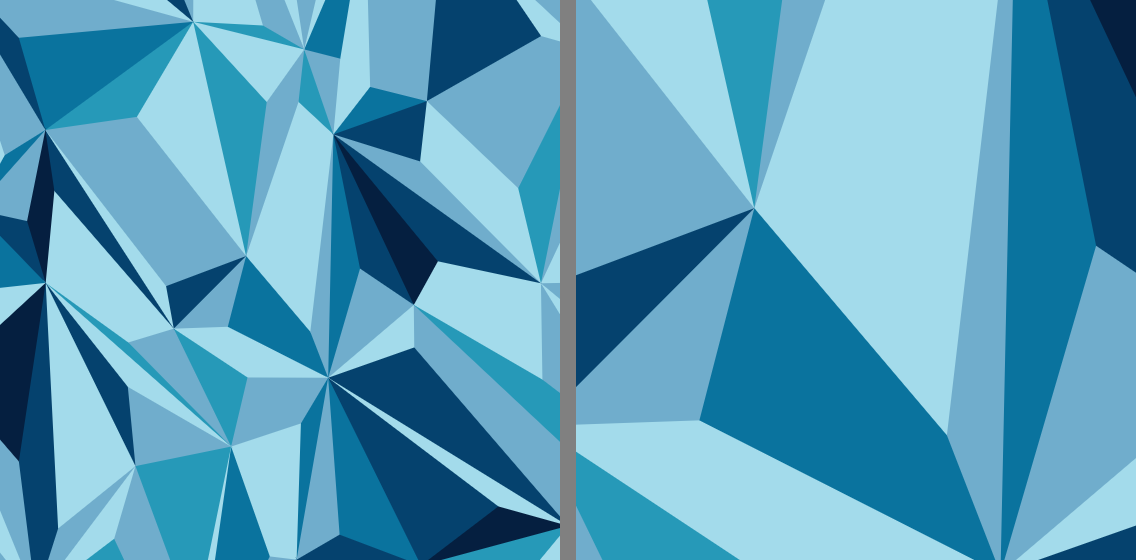
Left, the full canvas; right, a detail of the centre.
Reproduce this background procedurally as a WebGL 2 fragment shader.

```glsl
#version 300 es
precision highp float;

#define CELL vec2(0.22, 0.33)
#define TILT 0.45
#define JITTER 0.37
#define SKEW 1.7
#define SEED 17.0
#define SKY vec3(0.44, 0.68, 0.80)
#define ICE vec3(0.64, 0.86, 0.92)
#define NAVY vec3(0.02, 0.26, 0.43)
#define TEAL vec3(0.15, 0.60, 0.72)
#define BLUE vec3(0.04, 0.45, 0.62)
#define MIDNIGHT vec3(0.02, 0.12, 0.25)

uniform vec2 u_resolution;
out vec4 fragColor;

float hash(vec2 p) {
    return fract(sin(dot(p + SEED, vec2(127.1, 311.7))) * 43758.5453);
}

// Jittered hub of the tilted lattice, in canvas units
vec2 hub(vec2 id, mat2 tilt) {
    vec2 offset = vec2(hash(id), hash(id + 41.3)) * 2.0 - 1.0;
    return tilt * ((id + JITTER * offset) * CELL);
}

// Twice the signed area, positive when counterclockwise
float area(vec2 a, vec2 b, vec2 c) {
    vec2 u = b - a, v = c - a;
    return u.x * v.y - u.y * v.x;
}

// Distance to the line a-b, negative on its left
float edge(vec2 p, vec2 a, vec2 b) {
    vec2 d = b - a;
    return dot(p - a, normalize(vec2(d.y, -d.x)));
}

float triangle(vec2 p, vec2 a, vec2 b, vec2 c) {
    return max(edge(p, a, b), max(edge(p, b, c), edge(p, c, a)));
}

// Steps follow the cumulative share of each colour
vec3 palette(float t) {
    if (t < 0.31) return SKY;
    if (t < 0.59) return ICE;
    if (t < 0.72) return NAVY;
    if (t < 0.84) return TEAL;
    if (t < 0.95) return BLUE;
    return MIDNIGHT;
}

// Splits one triangle at an inner point; adds rgb and coverage of its facets
vec4 facets(vec2 p, vec2 a, vec2 b, vec2 c, vec2 key, float pixel) {
    if (triangle(p, a, b, c) > pixel) return vec4(0.0);

    // Uneven weights push the inner point aside and make slivers
    vec3 w = vec3(hash(key + 3.1), hash(key + 7.7), hash(key + 12.9));
    w = pow(w, vec3(SKEW)) + 0.1;
    w /= w.x + w.y + w.z;
    vec2 inner = a * w.x + b * w.y + c * w.z;

    // Steps of one third keep the three facets different in colour
    float tone = dot(key, vec2(0.7549, 0.5698)) + floor(hash(key + 23.5) * 3.0) / 3.0;
    vec4 sum = vec4(0.0);
    for (int k = 0; k < 3; k++) {
        float cover = clamp(0.5 - triangle(p, a, b, inner) / pixel, 0.0, 1.0);
        sum += vec4(palette(fract(tone + float(k) / 3.0)), 1.0) * cover;
        vec2 first = a;
        a = b;
        b = c;
        c = first;
    }
    return sum;
}

void main() {
    float pixel = 1.0 / min(u_resolution.x, u_resolution.y);
    vec2 p = gl_FragCoord.xy * pixel;
    float co = cos(TILT), si = sin(TILT);
    mat2 tilt = mat2(co, si, -si, co);
    vec2 home = floor((p * tilt) / CELL);

    vec4 sum = vec4(0.0);
    for (int y = -1; y <= 1; y++) {
        for (int x = -1; x <= 1; x++) {
            vec2 id = home + vec2(x, y);
            vec2 a = hub(id, tilt);
            vec2 b = hub(id + vec2(1.0, 0.0), tilt);
            vec2 c = hub(id + vec2(1.0, 1.0), tilt);
            vec2 d = hub(id + vec2(0.0, 1.0), tilt);

            // Cut each quad along the diagonal that leaves the fuller halves
            float cutAC = min(area(a, b, c), area(a, c, d));
            float cutBD = min(area(a, b, d), area(b, c, d));
            if (cutBD > cutAC) {
                vec2 first = a;
                a = b;
                b = c;
                c = d;
                d = first;
            }
            sum += facets(p, a, b, c, id, pixel);
            sum += facets(p, a, c, d, id + vec2(0.37, 0.61), pixel);
        }
    }
    fragColor = vec4(sum.rgb / max(sum.a, 0.001), 1.0);
}
```
